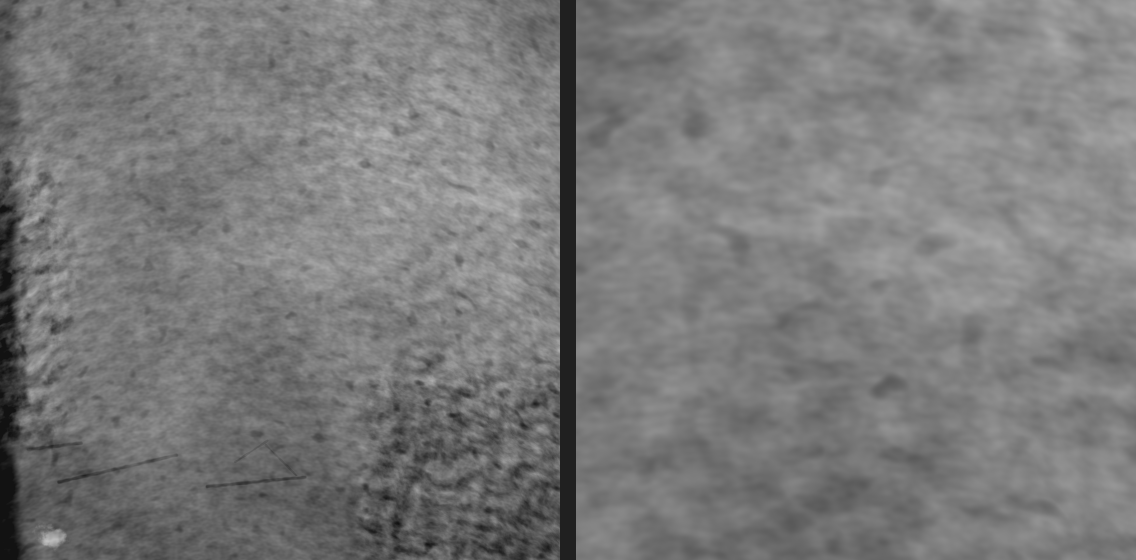
Left: the whole. Right: its middle third, enlarged.
Write a Shadertoy shader that draws this texture.

```glsl
#define BASE_TONE 0.472
#define GLOW 0.115
#define FLOOR_SHADE 0.095
#define MOTTLE 0.10
#define GRAIN 0.125
#define RELIEF 0.18
#define PIT_DEPTH 0.15
#define EDGE_SHADE 0.33
#define SCRATCH_DEPTH 0.15

float hash(vec2 p) {
    vec3 q = fract(p.xyx * vec3(0.1031, 0.1030, 0.0973));
    q += dot(q, q.yzx + 33.33);
    return fract((q.x + q.y) * q.z);
}

float corner(vec2 cell, vec2 offset) {
    float angle = 6.2832 * hash(cell);
    return dot(vec2(cos(angle), sin(angle)), offset);
}

// Gradient noise, roughly -0.7 to 0.7
float noise(vec2 p) {
    vec2 i = floor(p), f = p - i;
    vec2 u = f * f * f * (f * (f * 6.0 - 15.0) + 10.0);
    vec2 e = vec2(1.0, 0.0);
    float low = mix(corner(i, f), corner(i + e, f - e), u.x);
    float high = mix(corner(i + e.yx, f - e.yx), corner(i + 1.0, f - 1.0), u.x);
    return mix(low, high, u.y);
}

float fbm(vec2 p) {
    float sum = 0.0, gain = 1.0;
    for (int k = 0; k < 4; k++) {
        sum += gain * noise(p);
        p = mat2(1.6, 1.2, -1.2, 1.6) * p + 17.3;
        gain *= 0.5;
    }
    return sum;
}

// Octaves without rotation, so stretched grain keeps its direction
float streaks(vec2 p) {
    return noise(p) + 0.6 * noise(p * 1.9 + 9.1) + 0.35 * noise(p * 3.7 + 31.7);
}

float fallOff(float a, float b, float x) {
    return 1.0 - smoothstep(a, b, x);
}

float blob(vec2 p, vec2 center, vec2 size) {
    vec2 d = (p - center) / size;
    return exp(-dot(d, d));
}

// Thin ragged stroke from a to b
float scratch(vec2 p, vec2 a, vec2 b, float width) {
    vec2 ab = b - a;
    float t = clamp(dot(p - a, ab) / dot(ab, ab), 0.0, 1.0);
    float d = length(p - a - ab * t) + 0.0015 * noise(p * 90.0);
    return fallOff(width * 0.3, width * 1.5, d) * (0.8 + 0.6 * noise(p * 45.0));
}

void mainImage(out vec4 fragColor, in vec2 fragCoord) {
    vec2 uv = fragCoord / iResolution.xy;
    float wobble = fbm(uv * 7.0 + 40.0);

    // Broad light and shade
    float tone = BASE_TONE;
    tone += GLOW * blob(uv, vec2(0.77, 0.72), vec2(0.36, 0.33));
    tone += 0.05 * blob(uv, vec2(0.09, 0.65), vec2(0.07, 0.35));
    tone -= FLOOR_SHADE * fallOff(0.0, 0.45, uv.y + 0.06 * wobble);
    tone -= 0.09 * blob(uv, vec2(1.0, 0.97), vec2(0.13, 0.12));
    tone += MOTTLE * fbm(uv * vec2(5.0, 6.5) + 3.0);
    tone += 0.04 * noise(uv * vec2(34.0, 5.0)) * fallOff(0.0, 0.5, uv.y);

    // Rough areas: a lower right patch, the right flank and a left strip
    float patchMask = smoothstep(0.62, 0.69, uv.x + 0.025 * wobble)
                    * fallOff(0.27, 0.41, uv.y + 0.06 * wobble);
    float flank = smoothstep(0.45, 0.85, uv.x) * fallOff(0.45, 0.95, uv.y);
    float strip = fallOff(0.08, 0.17, uv.x + 0.04 * wobble)
                * smoothstep(0.12, 0.3, uv.y) * fallOff(0.6, 0.85, uv.y);
    float rough = clamp(0.1 + patchMask + 0.3 * flank + 0.75 * strip, 0.0, 1.0);

    // Grain follows a gentle arch across the surface
    vec2 flow = vec2(uv.x, uv.y - 0.3 * uv.x + 0.36 * uv.x * uv.x);
    float light = blob(uv, vec2(0.68, 0.8), vec2(0.16, 0.13));
    tone += GRAIN * streaks(flow * vec2(30.0, 52.0)) * (0.7 + 0.5 * light);
    tone += 0.035 * noise(flow * vec2(120.0, 180.0));

    // Lit bumps
    vec2 bump = flow * vec2(31.0, 38.0) + 0.5 * wobble;
    tone += RELIEF * rough * (fbm(bump) - fbm(bump + vec2(-0.32, 0.38)));
    tone -= 0.035 * patchMask;

    // Scattered dark pits
    float pits = smoothstep(0.22, 0.55, noise(flow * vec2(36.0, 46.0) + 70.0));
    tone -= PIT_DEPTH * pits * (0.45 + 0.7 * rough + 0.5 * noise(uv * 9.0));
    float hollows = smoothstep(0.1, 0.5, fbm(uv * vec2(24.0, 20.0) + 11.0));
    tone -= 0.17 * hollows * strip;

    // Pale seam beside the patch
    float seam = abs(uv.x - 0.65 + 0.012 * wobble);
    tone += 0.07 * fallOff(0.0, 0.014, seam) * smoothstep(0.02, 0.12, uv.y)
          * fallOff(0.24, 0.33, uv.y) * (0.7 + noise(uv * 60.0));

    // Dark ragged left border
    float reach = 0.03 + 0.02 * wobble + 0.012 * noise(uv * 30.0);
    float border = fallOff(reach - 0.018, reach + 0.018, uv.x);
    tone -= EDGE_SHADE * border * mix(1.0, 0.4, smoothstep(0.55, 0.75, uv.y));
    tone -= 0.06 * fallOff(0.0, 0.12, uv.x) * fallOff(0.1, 0.3, uv.y);

    // Scratches
    float marks = scratch(uv, vec2(0.105, 0.139), vec2(0.315, 0.187), 0.003);
    marks = max(marks, scratch(uv, vec2(0.37, 0.131), vec2(0.545, 0.148), 0.003));
    marks = max(marks, 0.8 * scratch(uv, vec2(0.05, 0.197), vec2(0.145, 0.209), 0.003));
    marks = max(marks, 0.5 * scratch(uv, vec2(0.42, 0.175), vec2(0.478, 0.213), 0.002));
    marks = max(marks, 0.5 * scratch(uv, vec2(0.475, 0.205), vec2(0.53, 0.15), 0.002));
    tone -= SCRATCH_DEPTH * marks;

    // Pale chip
    vec2 chip = (uv - vec2(0.095, 0.041)) * vec2(1.0, 1.4);
    float chipEdge = length(chip) + 0.022 * fbm(uv * 38.0);
    tone += 0.32 * fallOff(0.012, 0.032, chipEdge) * (0.8 + 0.6 * noise(uv * 70.0));

    fragColor = vec4(vec3(clamp(tone, 0.07, 0.9)), 1.0);
}
```
